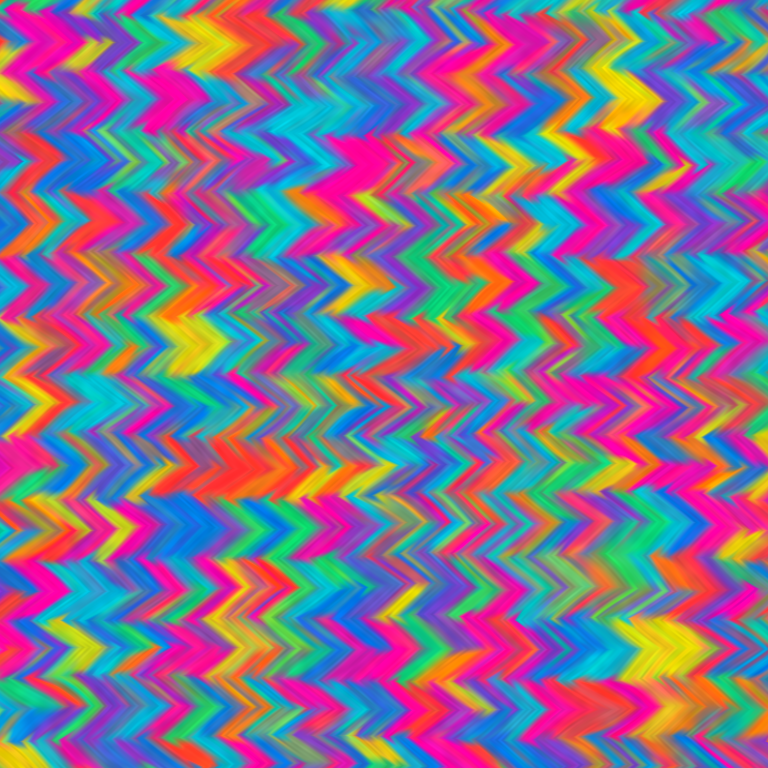
Give the GLSL for this pattern, as a three.js fragment shader.

```glsl
varying vec2 vUv;

const float PERIODS = 12.7;      // zigzag periods up the canvas
const float REACH = 0.046;       // sideways reach of each chevron
const float BROAD = 29.0;        // broad strokes across the canvas
const float FINE = 92.0;         // fine bristle strokes across the canvas

float hash(vec2 p) {
  vec3 q = fract(vec3(p.xyx) * 0.1031);
  q += dot(q, q.yzx + 33.33);
  return fract((q.x + q.y) * q.z);
}

float noise(vec2 p) {
  vec2 i = floor(p);
  vec2 f = fract(p);
  f = f * f * (3.0 - 2.0 * f);
  float low = mix(hash(i), hash(i + vec2(1.0, 0.0)), f.x);
  float high = mix(hash(i + vec2(0.0, 1.0)), hash(i + 1.0), f.x);
  return mix(low, high, f.y);
}

// Weighted choice of paint
vec3 paint(float pick) {
  if (pick < 0.15) return vec3(0.02, 0.74, 0.80);
  if (pick < 0.30) return vec3(0.06, 0.46, 0.84);
  if (pick < 0.42) return vec3(0.10, 0.79, 0.42);
  if (pick < 0.60) return vec3(0.98, 0.04, 0.64);
  if (pick < 0.70) return vec3(1.00, 0.22, 0.22);
  if (pick < 0.82) return vec3(1.00, 0.47, 0.06);
  if (pick < 0.92) return vec3(0.88, 0.84, 0.08);
  return vec3(0.50, 0.24, 0.76);
}

// Most strokes keep one colour through both arms of a chevron
vec3 strokeColour(float column, float row, float seed) {
  float chevron = floor((row + 1.0) * 0.5);
  float joined = step(hash(vec2(column + seed, chevron + 51.0)), 0.68);
  float key = mix(row + 140.0, chevron, joined);
  vec3 colour = paint(hash(vec2(column + seed, key + 17.0)));
  float tint = hash(vec2(column - seed, key + 83.0));
  return mix(colour, vec3(0.46, 0.50, 0.56), 0.22 * tint);
}

// One row of neighbouring strokes with blended sides
vec3 strokeRow(float across, float row, float count, float softness, float seed) {
  float x = across * count;
  x += 0.9 * noise(vec2(x * 0.7, floor((row + 1.0) * 0.5) * 7.3 + seed));
  x += 0.35 * hash(vec2(row, seed));
  float column = floor(x);
  float blend = smoothstep(0.5 - softness, 0.5 + softness, fract(x));
  return mix(strokeColour(column, row, seed),
             strokeColour(column + 1.0, row, seed), blend);
}

// Rows meet along ragged, softly brushed ends
vec3 strokeField(float across, float rise, float count, float softness, float seed) {
  float ragged = rise - 0.5 + 0.55 * (noise(vec2(across * 95.0, rise * 0.8 + seed)) - 0.5);
  float row = floor(ragged);
  float blend = smoothstep(0.28, 0.72, fract(ragged));
  return mix(strokeRow(across, row, count, softness, seed),
             strokeRow(across, row + 1.0, count, softness, seed), blend);
}

void main() {
  // Hand-drawn drift of the zigzag
  vec2 drift = vec2(noise(vUv * 11.0), noise(vUv * 9.0 + 40.0)) - 0.5;
  vec2 p = vUv + drift * vec2(0.022, 0.014);

  // Chevron coordinates, with tips pointing right
  float phase = p.y * PERIODS;
  float zigzag = abs(fract(phase) - 0.5) * 2.0;
  float across = p.x - REACH * zigzag;
  float rise = phase * 2.0;

  // Broad paint
  float softness = mix(0.16, 0.5, noise(vUv * 16.0 + 7.0));
  vec3 colour = strokeField(across, rise, BROAD, softness, 211.0);

  // Patches of fine bristle strokes
  vec3 bristles = strokeField(across, rise, FINE, 0.42, 467.0);
  float patches = smoothstep(0.4, 0.85, noise(vUv * vec2(15.0, 19.0) + 90.0));
  colour = mix(colour, bristles, 0.12 + 0.38 * patches);

  // Lengthwise grain and smeared wear
  float grain = noise(vec2(across * 230.0, rise * 1.6)) - 0.5;
  float smear = noise(vUv * 70.0 + 20.0) - 0.5;
  colour *= 1.0 + 0.13 * grain + 0.08 * smear;

  // Restore the vividness lost in blending
  float grey = dot(colour, vec3(0.333));
  colour = mix(vec3(grey), colour, 1.22);
  gl_FragColor = vec4(clamp(colour, 0.0, 1.0), 1.0);
}
```
